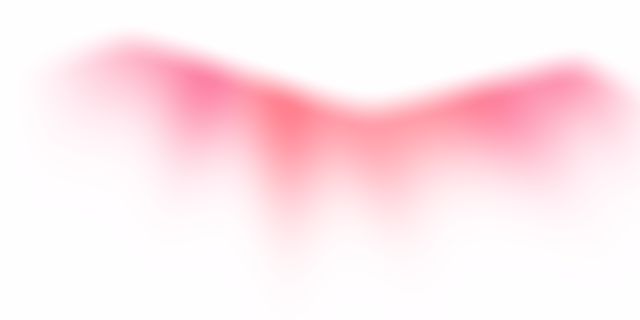
Give the GLSL for this background, as a WebGL 2 fragment shader.

```glsl
#version 300 es
precision highp float;
// A soft veil of pink and coral light hanging from a wing-shaped ridge on white.
// The ridge is a smooth union of slopes; below it a Gaussian falloff fades the
// veil, with brighter, longer streaks that fan out from a vertical axis.

#define VALLEY vec2(1.15, 0.64)
#define LEFT_TIP vec2(0.44, 0.90)
#define RIGHT_TIP vec2(1.79, 0.835)
#define EDGE_SOFTNESS 0.065
#define CORNER_ROUNDING 0.04
#define FAN_AXIS 0.92
#define FAN_SPREAD 1.0
#define VEIL_DENSITY 0.82
#define VEIL_LENGTH 0.225

uniform vec2 u_resolution;
out vec4 fragColor;

const vec3 WHITE = vec3(1.0, 0.995, 1.0);
const vec3 PINK = vec3(0.99, 0.52, 0.65);
const vec3 CORAL = vec3(1.0, 0.51, 0.57);

float softMin(float a, float b) {
  return 0.5 * (a + b - length(vec2(a - b, CORNER_ROUNDING)));
}

float softMax(float a, float b) {
  return -softMin(-a, -b);
}

float bell(float x, float center, float width) {
  float d = (x - center) / width;
  return exp(-d * d);
}

// Height of the upper edge: a shallow valley cut off by two falling wings.
float ridgeHeight(float x) {
  float fromValley = x - VALLEY.x;
  float valley = VALLEY.y + softMax(-0.33 * fromValley, 0.26 * fromValley);
  float leftWing = LEFT_TIP.y + 0.32 * (x - LEFT_TIP.x);
  float rightWing = RIGHT_TIP.y - 0.57 * (x - RIGHT_TIP.x);
  return softMin(valley, softMin(leftWing, rightWing));
}

// Opacity of the veil, from its ridge down to the tips of the streaks.
float veil(vec2 p) {
  float depth = ridgeHeight(p.x) - p.y;
  float below = max(depth, 0.0);

  // Trace each point back along its streak to the ridge.
  float source = FAN_AXIS + (p.x - FAN_AXIS) / (1.0 + FAN_SPREAD * below);
  float leftStreak = bell(source, 0.66, 0.09);
  float mainStreak = bell(source, 0.90, 0.09);
  float valleyStreak = bell(source, 1.16, 0.08);
  float rightStreak = bell(source, 1.50, 0.12);

  float density = VEIL_DENSITY + 0.25 * (leftStreak + mainStreak + rightStreak)
                + 0.12 * bell(source, 1.74, 0.10);
  float reach = VEIL_LENGTH + 0.06 * leftStreak + 0.11 * mainStreak
              + 0.06 * valleyStreak + 0.06 * rightStreak;

  float sides = smoothstep(0.02, 0.6, p.x) * (1.0 - smoothstep(1.72, 2.12, p.x));
  float upperEdge = smoothstep(-EDGE_SOFTNESS, EDGE_SOFTNESS, depth);
  return clamp(density * sides * upperEdge * bell(below, 0.0, reach), 0.0, 1.0);
}

void main() {
  // Height spans 0 to 1, width spans 0 to 2.
  vec2 p = gl_FragCoord.xy / u_resolution * vec2(2.0, 1.0);

  // Warm middle, cooler wings.
  float warmth = smoothstep(0.68, 0.84, p.x) * (1.0 - smoothstep(1.3, 1.7, p.x));
  vec3 tint = mix(PINK, CORAL, warmth);
  fragColor = vec4(mix(WHITE, tint, veil(p)), 1.0);
}
```
